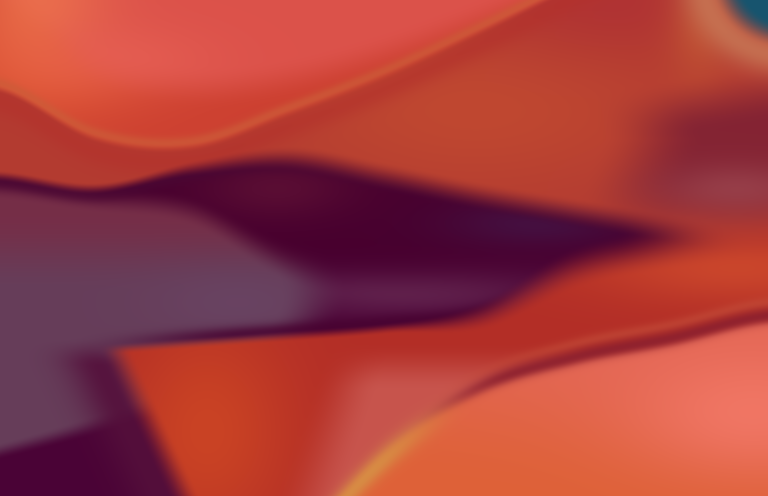
Reproduce this background procedurally as a Shadertoy shader.

```glsl
// Flowing silk-like folds of coral, burnt orange and deep purple.

// Smooth curve through nine heights spaced evenly over x = 0..1.
float curve(float x, float h[9]) {
    float t = clamp(x, 0.0, 0.9999) * 8.0;
    int i = int(t);
    float f = fract(t);
    float a = h[max(i - 1, 0)], b = h[i], c = h[i + 1], d = h[min(i + 2, 8)];
    return b + 0.5 * f * (c - a + f * (2.0 * a - 5.0 * b + 4.0 * c - d
             + f * (3.0 * (b - c) + d - a)));
}

// Soft step from 0 to 1 around an edge.
float rise(float v, float edge, float soft) {
    return smoothstep(edge - soft, edge + soft, v);
}

// Gaussian spot with its own radius on each axis.
float glow(vec2 p, vec2 centre, vec2 radius) {
    vec2 d = (p - centre) / radius;
    return exp(-dot(d, d));
}

// Gaussian line at distance d.
float ridge(float d, float width) {
    return exp(-d * d / (width * width));
}

// Middle sheet with the maroon hollow and the blue corner at the right.
vec3 middleSheet(vec2 p) {
    vec3 col = mix(vec3(0.70, 0.23, 0.19), vec3(0.75, 0.28, 0.19),
                   glow(p, vec2(0.62, 0.78), vec2(0.25, 0.16)));
    col = mix(col, vec3(0.69, 0.20, 0.20), glow(p, vec2(0.80, 1.0), vec2(0.15, 0.10)));
    col = mix(col, vec3(0.76, 0.33, 0.20), 0.7 * glow(p, vec2(0.91, 0.93), vec2(0.04, 0.10)));
    float hollow = rise(p.x + 0.25 * abs(p.y - 0.72), 0.85, 0.07)
                 * rise(p.y, 0.58, 0.07) * (1.0 - rise(p.y, 0.79 + 0.25 * (p.x - 0.9), 0.06));
    col = mix(col, vec3(0.50, 0.13, 0.20), 0.92 * hollow);
    col = mix(col, vec3(0.60, 0.26, 0.30), 0.8 * glow(p, vec2(0.96, 0.62), vec2(0.10, 0.05)));
    float corner = length((p - vec2(1.03, 1.04)) * vec2(1.0, 0.75));
    col = mix(col, vec3(0.78, 0.46, 0.33), 0.85 * ridge(corner - 0.115, 0.03));
    return mix(col, vec3(0.09, 0.33, 0.43), 1.0 - rise(corner, 0.085, 0.02));
}

// Bright fold across the upper left.
vec3 upperFold(vec2 p, float edge) {
    float inner = curve(p.x, float[9](1.02, 0.87, 0.825, 0.84, 0.89, 0.96, 1.04, 1.12, 1.2));
    vec3 col = mix(vec3(0.80, 0.25, 0.19), vec3(0.87, 0.33, 0.20),
                   glow(p, vec2(0.06, 0.87), vec2(0.13, 0.12)));
    col = mix(col, vec3(0.86, 0.32, 0.29), rise(p.y, inner, 0.045));
    col = mix(col, vec3(0.93, 0.45, 0.30), 0.8 * glow(p, vec2(0.05, 1.0), vec2(0.09, 0.14)));
    col = mix(col, vec3(0.91, 0.38, 0.33), 0.6 * glow(p, vec2(0.16, 0.88), vec2(0.12, 0.07)));
    return mix(col, vec3(0.80, 0.36, 0.22), 0.7 * ridge(p.y - edge - 0.012, 0.012));
}

// Dark hollow over the mauve tongue and its fading extension.
vec3 purpleFold(vec2 p, float top) {
    float lip = curve(p.x, float[9](0.625, 0.60, 0.575, 0.475, 0.455, 0.46, 0.47, 0.48, 0.49));
    vec3 dark = mix(vec3(0.28, 0.0, 0.18), vec3(0.35, 0.05, 0.20),
                    glow(p, vec2(0.36, 0.62), vec2(0.10, 0.06)));
    dark = mix(dark, vec3(0.27, 0.06, 0.25), glow(p, vec2(0.70, 0.55), vec2(0.12, 0.05)));
    vec3 mauve = mix(vec3(0.40, 0.24, 0.35), vec3(0.46, 0.18, 0.28), rise(p.y, 0.49, 0.08));
    mauve = mix(mauve, vec3(0.41, 0.26, 0.38), glow(p, vec2(0.31, 0.39), vec2(0.11, 0.07)));
    vec3 band = mix(vec3(0.29, 0.01, 0.21), vec3(0.38, 0.13, 0.30),
                    glow(p, vec2(0.53, 0.415), vec2(0.20, 0.055)));
    float tip = 0.39 - 4.0 * pow(p.y - 0.41, 2.0);
    vec3 lower = mix(mauve, band, rise(p.x, tip + 0.02, 0.045));
    vec3 col = mix(lower, dark, rise(p.y, lip, mix(0.03, 0.07, rise(p.x, 0.4, 0.2))));
    return mix(col, vec3(0.29, 0.03, 0.20), 0.7 * ridge(p.y - top + 0.012, 0.015));
}

// Orange and rose sheet under the purple fold.
vec3 lowerSheet(vec2 p) {
    vec3 col = mix(vec3(0.70, 0.18, 0.15), vec3(0.79, 0.26, 0.14),
                   glow(p, vec2(0.27, 0.13), vec2(0.11, 0.22)));
    float rose = rise(p.x, 0.425 + 0.22 * (p.y - 0.1), 0.045) * (1.0 - rise(p.y, 0.26, 0.05));
    col = mix(col, vec3(0.78, 0.33, 0.30), rose);
    return mix(col, vec3(0.79, 0.27, 0.17), glow(p, vec2(0.96, 0.46), vec2(0.19, 0.07)));
}

// Coral swell in the lower right.
vec3 lowerSwell(vec2 p) {
    vec3 col = mix(vec3(0.87, 0.38, 0.22), vec3(0.89, 0.40, 0.33),
                   rise(p.y + 0.2 * p.x, 0.30, 0.16));
    return mix(col, vec3(0.94, 0.46, 0.39), glow(p, vec2(0.98, 0.17), vec2(0.15, 0.12)));
}

void mainImage(out vec4 fragColor, in vec2 fragCoord) {
    vec2 p = fragCoord / iResolution.xy;

    // Upper sheets
    float foldEdge = curve(p.x, float[9](0.82, 0.72, 0.703, 0.77, 0.845, 0.935, 1.03, 1.12, 1.2));
    vec3 col = middleSheet(p);
    col = mix(col, vec3(0.70, 0.19, 0.17), 0.6 * ridge(p.y - foldEdge + 0.025, 0.03));
    col = mix(col, upperFold(p, foldEdge), rise(p.y, foldEdge, 0.009));

    // Purple fold, tapering into a tail at the right
    float top = curve(p.x, float[9](0.645, 0.62, 0.66, 0.68, 0.645, 0.605, 0.572, 0.54, 0.51));
    float topSoft = mix(0.012, 0.03, rise(p.x, 0.3, 0.15));
    float purple = (1.0 - rise(p.y, top, topSoft)) * (1.0 - rise(p.x, 0.89, 0.09) * rise(p.y, 0.4, 0.1));
    col = mix(col, purpleFold(p, top), purple);

    // Dark slanted crease and the sheet beside it
    float bottom = curve(p.x, float[9](0.29, 0.295, 0.308, 0.322, 0.337, 0.362, 0.46, 0.50, 0.52));
    float slant = p.x - 0.15 - 0.3 * (0.28 - p.y);
    float below = 1.0 - rise(p.y, bottom, mix(0.012, 0.045, rise(p.x, 0.62, 0.12)));
    col = mix(col, vec3(0.33, 0.06, 0.23), 0.9 * ridge(slant + 0.025, 0.045) * (1.0 - rise(p.y, 0.29, 0.03)));
    float seam = ridge(p.y - bottom - 0.012, 0.016) * rise(p.x, 0.2, 0.12) * (1.0 - rise(p.x, 0.65, 0.08));
    col = mix(col, vec3(0.28, 0.01, 0.19), 0.8 * seam);
    col = mix(col, lowerSheet(p), below * rise(slant, 0.005, 0.022));

    // Lower right swell with a maroon lining and a golden rim
    float swell = curve(p.x, float[9](-0.9, -0.65, -0.4, -0.13, 0.085, 0.212, 0.272, 0.31, 0.355));
    float d = p.y - swell;
    col = mix(col, vec3(0.77, 0.30, 0.22), 0.6 * ridge(d - 0.035, 0.012) * rise(p.x, 0.65, 0.12));
    col = mix(col, lowerSwell(p), 1.0 - rise(d, 0.0, 0.014));
    col = mix(col, vec3(0.54, 0.12, 0.18), 0.85 * ridge(d - 0.008, 0.016) * rise(p.x, 0.60, 0.07));
    col = mix(col, vec3(0.84, 0.56, 0.27), 0.9 * ridge(d + 0.012, 0.03) * (1.0 - rise(p.x, 0.55, 0.07)));

    fragColor = vec4(col, 1.0);
}
```
